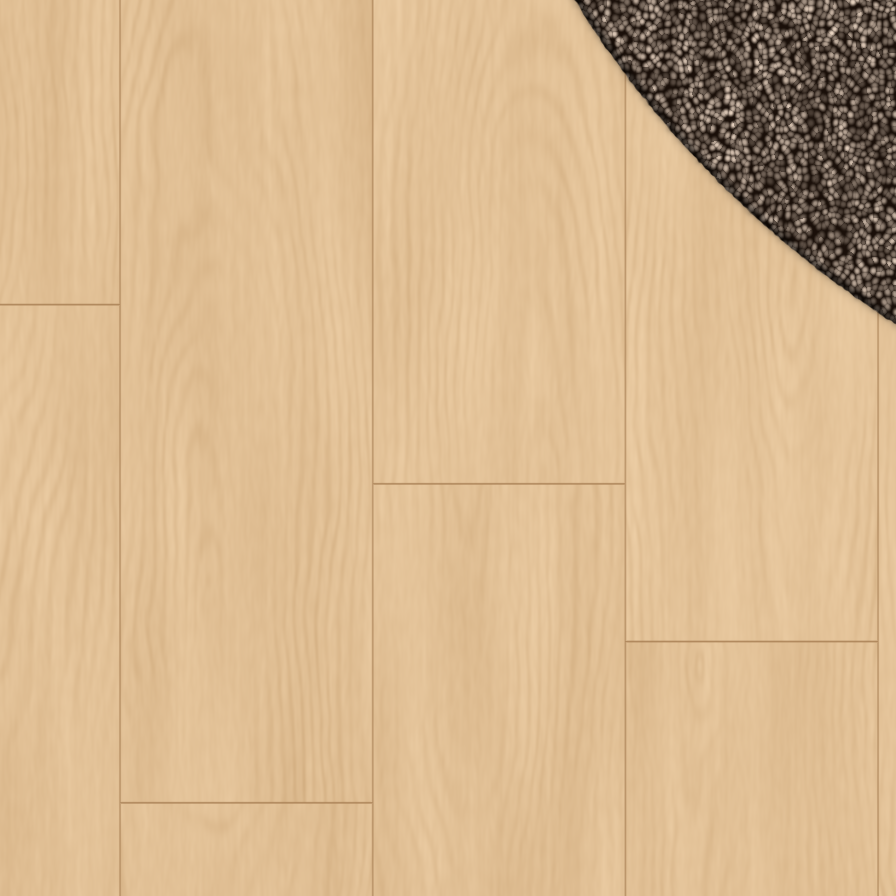
Write a Shadertoy shader that draws this texture.

```glsl
// Pale oak planks in staggered columns, with the corner of a round dark rug at upper right.
// Each plank slices warped growth rings around its own pith; gradient noise adds fibres.
// The rug is a cellular pattern of yarn loops inside a large circle.

vec2 hash2(vec2 p) {
    vec3 q = fract(p.xyx * vec3(0.1031, 0.1030, 0.0973));
    q += dot(q, q.yzx + 33.33);
    return fract((q.xx + q.yz) * q.zy);
}

float corner(vec2 cell, vec2 offset) {
    return dot(hash2(cell) * 2.0 - 1.0, offset);
}

float gradientNoise(vec2 p) {
    vec2 i = floor(p), f = fract(p);
    vec2 u = f * f * f * (f * (f * 6.0 - 15.0) + 10.0);
    vec2 e = vec2(0.0, 1.0);
    return mix(mix(corner(i, f), corner(i + e.yx, f - e.yx), u.x),
               mix(corner(i + e, f - e), corner(i + 1.0, f - 1.0), u.x), u.y);
}

// Tone of one plank: across runs over its width, seed tells planks apart
float woodTone(float across, float y, vec2 seed) {
    vec2 p = vec2(across, y);
    vec2 s = p + seed * 40.0 + 20.0;

    // Growth rings, stretched along the plank into arches
    vec2 pith = vec2(0.08 + 0.12 * seed.x, 0.1 + 0.8 * seed.y);
    vec2 ringPos = (p - pith) * vec2(1.0, 0.15);
    ringPos += 0.035 * vec2(gradientNoise(s * vec2(9.0, 3.5)),
                            gradientNoise(s * vec2(8.0, 4.0) + 7.3));
    float radius = length(ringPos) + 0.005 * gradientNoise(s * vec2(35.0, 16.0));
    float ring = 0.5 + 0.5 * sin(radius * 520.0 + 3.0 * gradientNoise(s * 6.0));
    float ringFade = smoothstep(-0.35, 0.4, gradientNoise(s * vec2(11.0, 3.0) + 3.1));

    // Broad streaks, long fibres and short pores
    float streak = gradientNoise(s * vec2(24.0, 2.2));
    float cloud = gradientNoise(s * vec2(9.0, 2.5) + 5.7);
    float fibre = gradientNoise(s * vec2(130.0, 6.0));
    float pore = gradientNoise(s * vec2(230.0, 45.0));
    return (0.35 - ring * ring) * 0.65 * ringFade + 0.65 * streak
         + 0.6 * cloud + 0.4 * fibre + 0.35 * pore + 0.2 * (seed.x - 0.5);
}

vec3 floorColor(vec2 uv, float px) {
    const float plankWidth = 0.282;
    float joints[5] = float[5](0.660, 0.104, 0.460, 0.284, -0.2);
    float column = floor((uv.x - 0.134) / plankWidth);
    float across = uv.x - 0.134 - column * plankWidth;
    float joint = joints[int(clamp(column + 1.0, 0.0, 4.0))];
    vec2 seed = hash2(vec2(column + 9.0, step(joint, uv.y) + 4.0));

    vec3 color = vec3(0.885, 0.755, 0.588)
               + vec3(0.050, 0.061, 0.070) * woodTone(across, uv.y, seed);

    // Thin seams, the end joints a little stronger than the long sides
    float lineWidth = max(0.0019, 1.2 * px);
    float side = 1.0 - smoothstep(0.0, lineWidth, min(across, plankWidth - across));
    float end = 1.0 - smoothstep(0.0, lineWidth, abs(uv.y - joint));
    return mix(color, vec3(0.66, 0.50, 0.33), max(0.65 * side, 0.85 * end));
}

vec3 rugColor(vec2 uv) {
    // Nearest yarn loop and its random shade
    vec2 p = uv * vec2(155.0, 135.0);
    p += 0.8 * vec2(gradientNoise(uv * 30.0), gradientNoise(uv * 30.0 + 8.0));
    float nearest = 9.0, shade = 0.0;
    for (int y = -1; y <= 1; y++) {
        for (int x = -1; x <= 1; x++) {
            vec2 cell = floor(p) + vec2(x, y);
            float d = length(cell + hash2(cell) - p);
            if (d < nearest) {
                nearest = d;
                shade = hash2(cell + 31.0).x;
            }
        }
    }
    float loop = 1.0 - smoothstep(0.1, 0.85, nearest);
    float rows = gradientNoise(uv * vec2(48.0, 9.0) + uv.yx * 6.0);
    float light = loop * (0.4 + 0.7 * shade) * (1.0 + 0.6 * rows);
    return mix(vec3(0.10, 0.06, 0.035), vec3(0.69, 0.62, 0.56), light);
}

void mainImage(out vec4 fragColor, in vec2 fragCoord) {
    vec2 uv = fragCoord / iResolution.y;
    float px = 1.0 / iResolution.y;
    vec3 color = floorColor(uv, px);

    // Rug disc with a narrow contact shadow and a dark, slightly fuzzy rim
    float edge = length(uv - vec2(1.614, 1.606)) - 1.146;
    edge += 0.002 * gradientNoise(uv * 140.0);
    color *= 1.0 - 0.3 * exp(-max(edge, 0.0) / 0.003);
    vec3 rug = rugColor(uv) * mix(0.45, 1.0, smoothstep(0.0, 0.012, -edge));
    color = mix(color, rug, 1.0 - smoothstep(-px, px, edge));

    fragColor = vec4(color, 1.0);
}
```
